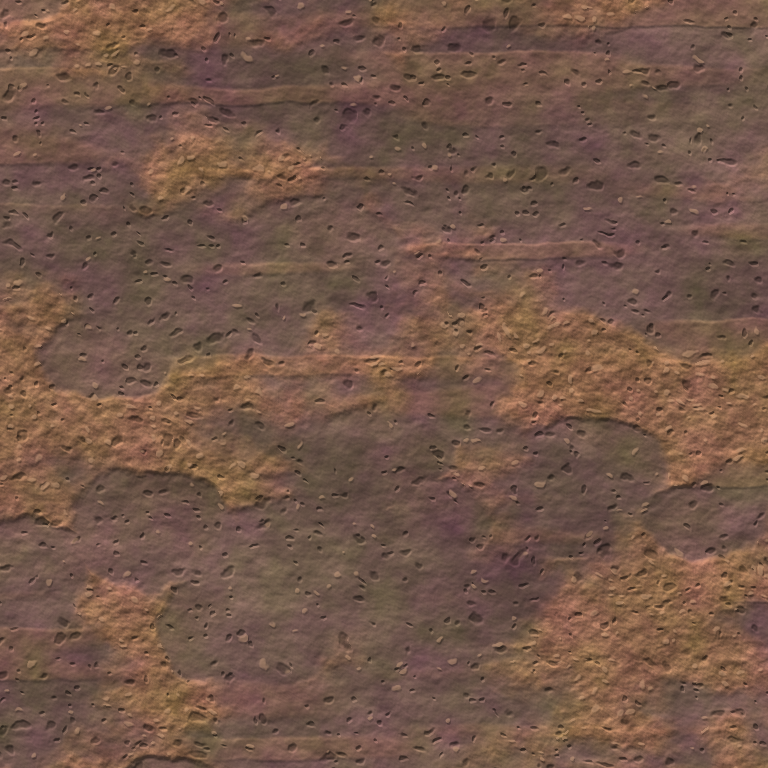
Write a WebGL 1 fragment shader that draws this texture.

```glsl
precision highp float;
// Weathered brown earth: ochre gritty crust, scalloped hollows, level ledges, pits and crumbs.
uniform vec2 u_resolution;

float hash(vec2 p) {
  vec3 q = fract(p.xyx * 0.1031);
  q += dot(q, q.yzx + 33.33);
  return fract((q.x + q.y) * q.z);
}

float noise(vec2 p) {
  vec2 i = floor(p), f = fract(p);
  f = f * f * (3.0 - 2.0 * f);
  return mix(mix(hash(i), hash(i + vec2(1, 0)), f.x),
             mix(hash(i + vec2(0, 1)), hash(i + vec2(1, 1)), f.x), f.y);
}

float fbm(vec2 p) {
  float sum = 0.0, amp = 0.52;
  for (int i = 0; i < 5; i++) {
    sum += amp * noise(p);
    p = mat2(1.6, 1.2, -1.2, 1.6) * p + 17.3;
    amp *= 0.5;
  }
  return sum;
}

// Rounded overlapping basins, one in about half of the cells.
float hollows(vec2 p) {
  p *= vec2(5.5, 8.0);
  vec2 cell = floor(p);
  float depth = 0.0;
  for (int y = -1; y <= 1; y++) {
    for (int x = -1; x <= 1; x++) {
      vec2 id = cell + vec2(x, y);
      vec2 centre = id + 0.2 + 0.6 * vec2(hash(id + 3.0), hash(id + 8.0));
      float radius = 0.25 + 0.4 * hash(id + 21.0);
      float present = step(0.5, hash(id + 55.0));
      float basin = 1.0 - smoothstep(radius - 0.04, radius + 0.04, length(p - centre));
      depth = max(depth, present * basin);
    }
  }
  return depth;
}

// Sparse small blobs of uneven size.
float specks(vec2 p, float scale, float share) {
  p *= scale;
  vec2 id = floor(p);
  vec2 centre = 0.35 + 0.3 * vec2(hash(id + 5.0), hash(id + 13.0));
  vec2 d = (fract(p) - centre) * vec2(0.8, 1.15);
  float radius = 0.12 + 0.2 * hash(id + 29.0);
  return step(1.0 - share, hash(id)) * (1.0 - smoothstep(radius - 0.1, radius + 0.1, length(d)));
}

// Surface height; also gives crust cover, ledge cover, pits and crumbs.
float relief(vec2 p, out float crust, out float ledge, out float pit, out float crumb) {
  vec2 warp = vec2(fbm(p * 16.0), fbm(p * 16.0 + 40.0)) - 0.5;
  vec2 q = p + 0.045 * warp;

  float bandY = (q.y - 0.49 - 0.035 * sin(q.x * 11.0 + 1.0)) / 0.1;
  float band = exp(-bandY * bandY);
  float cover = fbm(q * vec2(5.0, 8.0) + 4.0) + 0.2 * band;
  crust = smoothstep(0.5, 0.68, cover);
  float basin = hollows(q + 0.27);
  crust *= 1.0 - 0.85 * basin;

  vec2 s = p + vec2(0.0, 0.012) * warp;
  float zone = smoothstep(0.4, 0.65, noise(p * vec2(2.5, 6.0) + 9.0) + 0.2 * smoothstep(0.65, 0.95, p.y));
  ledge = zone * smoothstep(0.52, 0.7, noise(s * vec2(3.0, 40.0) + 70.0));

  pit = specks(q, 48.0, 0.13) + specks(q + 3.1, 85.0, 0.1);
  crumb = specks(q + 7.7, 75.0, 0.04 + 0.16 * step(0.5, crust));

  float grit = fbm(p * vec2(95.0, 120.0));
  float lumps = fbm(p * vec2(28.0, 42.0) + 31.0);
  return grit * (0.42 + 0.4 * crust) + lumps * 0.45 + 0.25 * crust + 0.22 * ledge
       - 0.32 * basin * smoothstep(0.5, 0.62, cover) - 0.3 * pit + 0.2 * crumb;
}

void main() {
  vec2 p = gl_FragCoord.xy / u_resolution;
  float crust, ledge, pit, crumb, c2, l2, p2, k2;
  float here = relief(p, crust, ledge, pit, crumb);
  float above = relief(p + vec2(-0.0012, 0.0028), c2, l2, p2, k2);
  float slope = clamp(here - above, -0.38, 0.3);

  // Purplish soil, broad layers and fine streaks.
  float layers = fbm(p * vec2(3.0, 8.0) + 60.0);
  float streaks = noise(p * vec2(9.0, 110.0)) - 0.5;
  float mottle = fbm(p * vec2(34.0, 46.0) + 12.0);
  float tone = 0.5 + 1.3 * (layers - 0.5) + 0.9 * (mottle - 0.5) + 0.22 * streaks;
  vec3 soil = mix(vec3(0.34, 0.26, 0.24), vec3(0.50, 0.395, 0.345), clamp(tone, 0.0, 1.0));

  // Ochre crust, brighter where the grit clusters.
  float grains = fbm(p * vec2(80.0, 105.0) + 5.0);
  float rich = clamp(0.5 + 1.5 * (grains - 0.5) + 0.8 * (mottle - 0.5), 0.0, 1.0);
  vec3 ochre = mix(vec3(0.45, 0.32, 0.235), vec3(0.64, 0.465, 0.345), rich);
  vec3 color = mix(soil, ochre, clamp(0.9 * crust + 0.35 * ledge, 0.0, 1.0));

  // Faint olive and mauve staining.
  float stain = fbm(p * 22.0 + 90.0) - 0.5;
  color += stain * vec3(-0.04, 0.05, -0.07);

  // Light from above, then pits and pale crumbs.
  color *= 1.0 + 1.15 * slope;
  color *= 1.0 - 0.22 * min(pit, 1.0);
  color = mix(color, vec3(0.70, 0.55, 0.43), 0.5 * crumb);
  gl_FragColor = vec4(color, 1.0);
}
```
